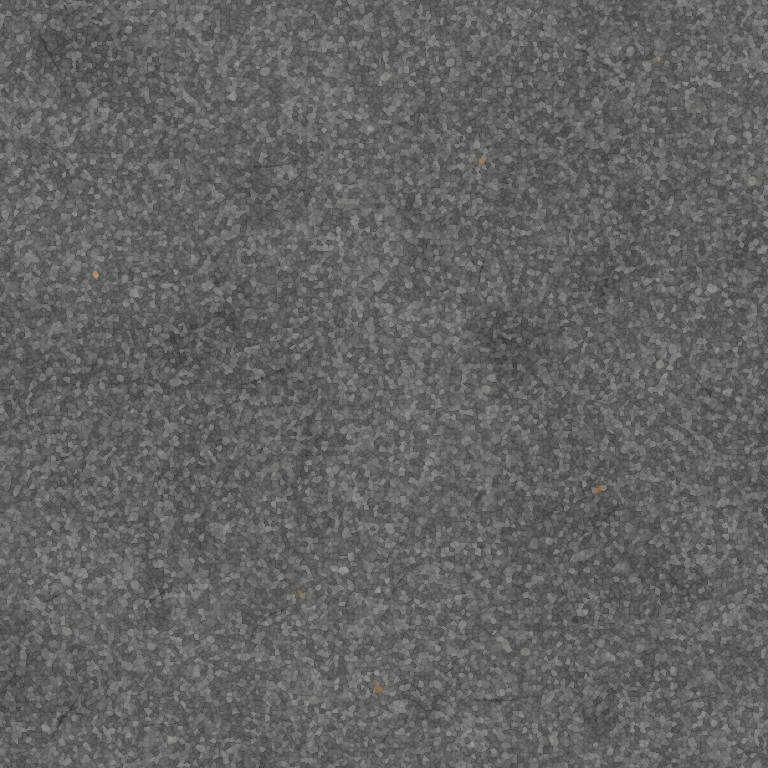
A WebGL 1 fragment shader for this texture:

```glsl
precision highp float;

uniform vec2 u_resolution;

// Tones
const vec3 BASE_GREY = vec3(0.404, 0.404, 0.400);
const vec3 STONE_TINT = vec3(1.0, 0.99, 0.96);
const vec3 RUST_TINT = vec3(1.25, 1.0, 0.72);

// Feature counts across the canvas
const float GRAIN_CELLS = 150.0;
const float STONE_CELLS = 72.0;
const float GRIT_CELLS = 250.0;
const float CRACK_CELLS = 7.0;
const float PATCH_CELLS = 9.0;
const float MOTTLE_CELLS = 4.0;

// Strengths
const float GRAIN_DARK = -0.048;
const float GRAIN_LIGHT = 0.105;
const float GAP_DEPTH = 0.060;
const float GRIT_AMOUNT = 0.085;
const float MOTTLE_AMOUNT = 0.085;
const float PATCH_DEPTH = 0.040;
const float CRACK_DEPTH = 0.075;
const float STONE_SHARE = 0.42;
const float RUST_SHARE = 0.003;
const float CRACK_SHARE = 0.45;
const float CRACK_WIDTH = 0.0011;

float hash(vec2 p) {
  vec3 q = fract(p.xyx * 0.1031);
  q += dot(q, q.yzx + 33.33);
  return fract((q.x + q.y) * q.z);
}

vec2 hash2(vec2 p) {
  return vec2(hash(p), hash(p + 57.3));
}

float noise(vec2 p) {
  vec2 cell = floor(p);
  vec2 f = fract(p);
  f = f * f * (3.0 - 2.0 * f);
  float low = mix(hash(cell), hash(cell + vec2(1.0, 0.0)), f.x);
  float high = mix(hash(cell + vec2(0.0, 1.0)), hash(cell + 1.0), f.x);
  return mix(low, high, f.y);
}

float fbm(vec2 p) {
  float sum = 0.0;
  float weight = 0.5;
  for (int i = 0; i < 4; i++) {
    sum += weight * noise(p);
    p = mat2(1.6, 1.2, -1.2, 1.6) * p + 17.0;
    weight *= 0.5;
  }
  return sum / 0.9375;
}

vec2 rotate(vec2 p, float angle) {
  float c = cos(angle);
  float s = sin(angle);
  return vec2(c * p.x + s * p.y, c * p.y - s * p.x);
}

// Packed fine grains with dark gaps between them
float grains(vec2 p) {
  vec2 cell = floor(p);
  float nearest = 9.0;
  float second = 9.0;
  float tone = 0.0;
  for (int y = -1; y <= 1; y++) {
    for (int x = -1; x <= 1; x++) {
      vec2 id = cell + vec2(float(x), float(y));
      float d = length(id + hash2(id) - p);
      if (d < nearest) {
        second = nearest;
        nearest = d;
        tone = hash(id + 113.7);
      } else {
        second = min(second, d);
      }
    }
  }
  float gap = 1.0 - smoothstep(0.0, 0.32, second - nearest);
  return mix(GRAIN_DARK, GRAIN_LIGHT, tone * tone) - GAP_DEPTH * gap;
}

// Scattered angular stones: x = cover, y = lift in tone, z = rust
vec3 stones(vec2 p, float pixel) {
  vec2 cell = floor(p);
  vec3 result = vec3(0.0);
  for (int y = -1; y <= 1; y++) {
    for (int x = -1; x <= 1; x++) {
      vec2 id = cell + vec2(float(x), float(y));
      vec2 q = rotate(p - id - hash2(id + 31.0), 6.2832 * hash(id + 71.0));
      q.x *= mix(0.65, 1.0, hash(id + 83.0));
      float boxy = max(abs(q.x), abs(q.y));
      float d = mix(length(q), boxy + 0.3 * min(abs(q.x), abs(q.y)), 0.5);
      float radius = mix(0.16, 0.42, pow(hash(id + 91.0), 1.6));
      float cover = 1.0 - smoothstep(radius - pixel, radius + 0.5 * pixel, d);
      cover *= step(hash(id + 7.0), STONE_SHARE);
      float lift = mix(0.015, 0.14, pow(hash(id + 43.0), 2.0));
      float rust = step(hash(id + 19.0), RUST_SHARE);
      if (cover > result.x) result = vec3(cover, lift, rust);
    }
  }
  return result;
}

// Short bent hairlines, one at most per cell
float cracks(vec2 uv, float pixel) {
  vec2 p = uv * CRACK_CELLS;
  vec2 id = floor(p);
  vec2 q = fract(p) - 0.5 - 0.3 * (hash2(id + 5.0) - 0.5);
  q = rotate(q, 6.2832 * hash(id + 13.0));
  float bend = 2.4 * (hash(id + 23.0) - 0.5);
  float d = abs(q.y - bend * q.x * q.x - 0.06 * (noise(p * 9.0) - 0.5));
  float width = CRACK_WIDTH * CRACK_CELLS;
  float line = 1.0 - smoothstep(0.3 * width, width + pixel * CRACK_CELLS, d);
  float ends = 1.0 - smoothstep(0.12, 0.3, abs(q.x));
  return line * ends * step(hash(id + 37.0), CRACK_SHARE);
}

void main() {
  float side = min(u_resolution.x, u_resolution.y);
  vec2 uv = gl_FragCoord.xy / side;
  float pixel = 1.0 / side;

  // Ground of grains and grit
  float tone = grains(uv * GRAIN_CELLS);
  tone += GRIT_AMOUNT * (noise(uv * GRIT_CELLS + 9.0) - 0.5);

  // Stones set into the ground
  vec3 stone = stones(uv * STONE_CELLS, pixel * STONE_CELLS);
  tone = mix(tone, 0.4 * tone + stone.y, 0.9 * stone.x);

  // Broad mottling, stains and hairlines
  tone += MOTTLE_AMOUNT * (fbm(uv * MOTTLE_CELLS + 3.0) - 0.5);
  tone -= PATCH_DEPTH * smoothstep(0.58, 0.80, fbm(uv * PATCH_CELLS + 41.0));
  tone -= CRACK_DEPTH * cracks(uv, pixel);

  vec3 tint = mix(STONE_TINT, RUST_TINT, stone.z);
  vec3 color = (BASE_GREY + tone) * mix(vec3(1.0), tint, stone.x);
  gl_FragColor = vec4(clamp(color, 0.0, 1.0), 1.0);
}
```
